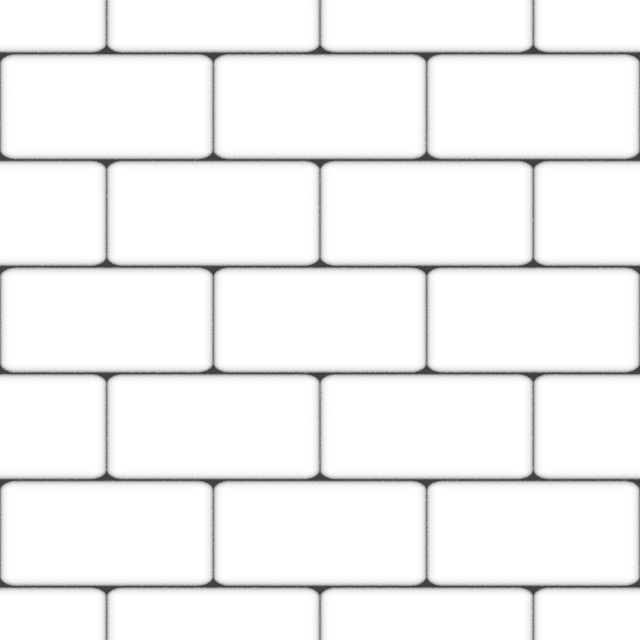
This pattern is drawn by a WebGL 1 fragment shader. Its source:

```glsl
precision highp float;
// White rounded bricks in running bond, three across and six down, with dark joints.
// Each brick is a box with elliptical corners; darkness decays with depth from its edge,
// and wrapping cellular noise roughens that depth into a fine grain.

uniform vec2 u_resolution;

const vec2 BRICKS = vec2(3.0, 6.0);
const float UNIT = 1.0 / 768.0;               // fine length, as a fraction of the canvas
const vec2 CORNER = vec2(20.0, 12.0) * UNIT;  // horizontal and vertical corner radii
const vec2 INSET = vec2(-0.4, 0.35) * UNIT;   // half-width of upright and level joints
const float GRAIN_CELLS = 256.0;
const float GRAIN_DEPTH = 0.6 * UNIT;
const float WHITE_LIFT = 0.01;                // keeps brick centres pure white

vec2 hash2(vec2 p) {
  vec2 h = vec2(dot(p, vec2(127.1, 311.7)), dot(p, vec2(269.5, 183.3)));
  return fract(sin(h) * 43758.5);
}

// Distance to the nearest scattered point, in cells; wraps after `period` cells.
float cellular(vec2 uv, float period) {
  vec2 p = uv * period;
  vec2 cell = floor(p);
  float nearest = 2.0;
  for (int j = -1; j <= 1; j++) {
    for (int i = -1; i <= 1; i++) {
      vec2 c = cell + vec2(float(i), float(j));
      nearest = min(nearest, distance(p, c + hash2(mod(c, period))));
    }
  }
  return nearest;
}

// Position relative to the centre of the enclosing brick, in canvas units.
vec2 brickLocal(vec2 uv, vec2 count) {
  vec2 p = uv * count + vec2(0.0, 0.5);
  p.x += 0.5 * (1.0 - mod(floor(p.y), 2.0));
  return (fract(p) - 0.5) / count;
}

// Approximate depth inside a box with elliptical corners; negative outside.
float boxDepth(vec2 p, vec2 halfSize, vec2 radius) {
  vec2 q = max((abs(p) - halfSize + radius) / radius, 0.001);
  float f = length(q);
  return (1.0 - f) * f / length(q / radius);
}

// Narrow contact shadow plus a wider, fainter falloff.
float edgeShade(float depth) {
  float d = max(depth, 0.0) / UNIT;
  return 0.54 * exp(-d / 1.5) + 0.21 * exp(-d / 4.5);
}

void main() {
  vec2 uv = gl_FragCoord.xy / u_resolution;
  float grain = (cellular(uv, GRAIN_CELLS) - 0.5) * GRAIN_DEPTH;
  vec2 halfSize = 0.5 / BRICKS - INSET;

  // Average four subsamples to smooth the thin joints.
  float shade = 0.0;
  for (int j = 0; j < 2; j++) {
    for (int i = 0; i < 2; i++) {
      vec2 offset = (vec2(float(i), float(j)) - 0.5) * 0.5 / u_resolution;
      vec2 p = brickLocal(uv + offset, BRICKS);
      shade += 0.25 * edgeShade(boxDepth(p, halfSize, CORNER) + grain);
    }
  }
  float tone = min(1.0 + WHITE_LIFT - shade, 1.0);
  gl_FragColor = vec4(vec3(tone), 1.0);
}
```
